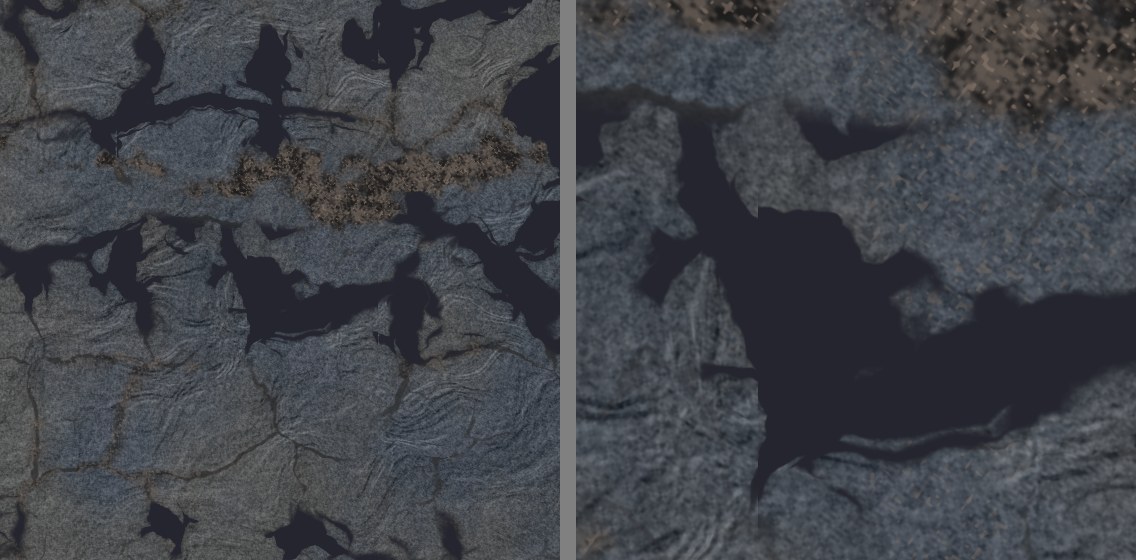
Left: the whole. Right: its middle third, enlarged.
A Shadertoy shader for this texture:

```glsl
const vec3 SLATE_BLUE = vec3(0.275, 0.302, 0.338);
const vec3 SLATE_GREY = vec3(0.322, 0.325, 0.325);
const vec3 POOL = vec3(0.142, 0.144, 0.180);
const vec3 CRACK = vec3(0.165, 0.160, 0.160);
const vec3 RUBBLE_DARK = vec3(0.110, 0.103, 0.100);
const vec3 RUBBLE_LIGHT = vec3(0.375, 0.335, 0.305);
const vec3 PALE_CHIP = vec3(0.540, 0.470, 0.420);
const vec2 SLAB_SCALE = vec2(4.0, 5.2);
const float POOL_WIDTH = 0.15;
const float CRACK_WIDTH = 0.014;
const float RELIEF = 1.15;
const float GRAIN = 0.19;
// Wet seams: height at left, slope, half thickness, strength
const int SEAMS = 4;
const vec4 SEAM[SEAMS] = vec4[](
    vec4(1.02, -0.55, 0.065, 0.75),
    vec4(0.54, -0.08, 0.080, 1.00),
    vec4(0.72, 0.27, 0.075, 0.85),
    vec4(0.03, 0.00, 0.050, 0.70));

float hash(vec2 p) {
    return fract(sin(dot(p, vec2(127.1, 311.7))) * 43758.5453);
}

vec2 hash2(vec2 p) {
    return vec2(hash(p), hash(p + 37.3));
}

float noise(vec2 p) {
    vec2 i = floor(p), f = fract(p);
    f = f * f * (3.0 - 2.0 * f);
    return mix(mix(hash(i), hash(i + vec2(1, 0)), f.x),
               mix(hash(i + vec2(0, 1)), hash(i + vec2(1, 1)), f.x), f.y);
}

float fbm(vec2 p) {
    float sum = 0.0, amp = 0.5;
    for (int i = 0; i < 5; i++) {
        sum += amp * noise(p);
        p = mat2(1.6, 1.2, -1.2, 1.6) * p + 5.7;
        amp *= 0.5;
    }
    return sum;
}

// Distance to the nearest cell border, and a random value for the cell
vec2 slabs(vec2 p) {
    vec2 cell = floor(p), f = fract(p), nearCell = vec2(0), nearest = vec2(0);
    float best = 9.0, border = 9.0;
    for (int k = 0; k < 9; k++) {
        vec2 g = vec2(k % 3 - 1, k / 3 - 1);
        vec2 r = g + 0.1 + 0.8 * hash2(cell + g) - f;
        if (dot(r, r) < best) { best = dot(r, r); nearest = r; nearCell = g; }
    }
    for (int k = 0; k < 25; k++) {
        vec2 g = nearCell + vec2(k % 5 - 2, k / 5 - 2);
        vec2 r = g + 0.1 + 0.8 * hash2(cell + g) - f;
        vec2 d = r - nearest;
        if (dot(d, d) > 1e-4) border = min(border, dot(0.5 * (r + nearest), normalize(d)));
    }
    return vec2(border, hash(cell + nearCell + 9.1));
}

// Layered stone surface with curved ledges and small pits
float stoneHeight(vec2 p) {
    vec2 bend = vec2(noise(p * 11.0), noise(p * 11.0 + 19.0));
    float n = fbm(p * vec2(10.0, 14.0) + 1.6 * bend);
    float ledges = smoothstep(0.35, 0.7, noise(p * 9.0 + 3.0)) * sin(n * 46.0);
    return n + 0.035 * ledges + 0.10 * fbm(p * 75.0);
}

// Wetness along the seams, cut off at upright joints
float wetness(vec2 p) {
    float wet = 0.0;
    for (int i = 0; i < SEAMS; i++) {
        float y = SEAM[i].x + SEAM[i].y * p.x + 0.10 * (noise(p * 3.0 + float(i) * 7.0) - 0.5);
        float t = (p.y - y) / SEAM[i].z;
        wet = max(wet, SEAM[i].w * exp(-t * t));
    }
    wet = max(wet, 0.9 * smoothstep(0.87, 0.97, p.x) * smoothstep(0.36, 0.46, p.y));
    float column = floor(p.x * 4.3 + 0.1), row = p.y * 4.0;
    float joint = mix(hash(vec2(column, floor(row))), hash(vec2(column, floor(row) + 1.0)),
                      smoothstep(0.0, 1.0, fract(row)));
    return wet * mix(0.55, 1.25, joint) * (0.40 + 1.2 * noise(p * 7.5 + 11.0));
}

// Rubble band, narrow at left and broad at right
float rubbleMask(vec2 p, float rough) {
    float middle = 0.70 + 0.04 * cos(p.x * 6.0);
    float width = mix(0.009, 0.052, smoothstep(0.33, 0.55, p.x)) * smoothstep(0.95, 0.90, p.x);
    float d = abs(p.y - middle + 0.10 * (noise(p * 8.0) - 0.5)) - width;
    return smoothstep(0.022, -0.022, d + 0.11 * (rough - 0.48));
}

void mainImage(out vec4 fragColor, in vec2 fragCoord) {
    vec2 p = fragCoord / iResolution.y;
    vec2 fine = mat2(0.8, 0.6, -0.6, 0.8) * p;
    vec2 warp = vec2(fbm(p * 8.0), fbm(p * 8.0 + 31.0)) - 0.48;
    vec2 q = p + 0.13 * warp;
    float rough = fbm(p * 32.0);
    float patches = fbm(p * 5.0 + 17.0);
    vec2 slab = slabs(q * SLAB_SCALE + 2.0);
    float shard = slabs(q * SLAB_SCALE * 2.5 + 8.0).x;
    float rubble = rubbleMask(p, rough);
    float wet = wetness(p) * (1.0 - rubble);

    // Slate: tint, relief and grain
    float blue = smoothstep(0.25, 0.72, fbm(p * 5.0 + 4.0) + 0.10 * (slab.y - 0.5));
    vec3 color = mix(SLATE_GREY, SLATE_BLUE, blue);
    float slope = stoneHeight(p) - stoneHeight(p + vec2(-0.0016, 0.0024));
    float grain = 0.5 * noise(fine * 270.0) + 0.5 * noise(fine * 520.0) - 0.5;
    color += clamp(RELIEF * slope, -0.11, 0.11) + GRAIN * grain;
    color += 0.06 * (patches - 0.48) + 0.02 * (slab.y - 0.5);

    // Thin broken cracks with brown crumbs
    float crackEdge = slab.x + 0.05 * (rough - 0.48);
    float crack = smoothstep(CRACK_WIDTH * 1.8, CRACK_WIDTH * 0.3, crackEdge);
    crack *= smoothstep(0.25, 0.55, noise(p * 14.0 + 5.0));
    float shardCrack = smoothstep(0.035, 0.0, shard + 0.08 * (rough - 0.48));
    shardCrack *= 0.45 * smoothstep(0.45, 0.75, noise(p * 8.0 + 21.0));
    color = mix(color, CRACK, max(0.70 * crack, shardCrack));
    float crumbs = smoothstep(0.12, 0.0, slab.x) * smoothstep(0.50, 0.64, patches + 0.4 * (rough - 0.48));
    float debris = max(rubble, 0.65 * crumbs);

    // Rubble: coarse chips with pale flecks
    float chips = 0.65 * fbm(fine * vec2(48.0, 62.0) + 5.0 * warp) + 0.35 * noise(fine * 290.0);
    vec3 rubbleColor = mix(RUBBLE_DARK, RUBBLE_LIGHT, smoothstep(0.28, 0.70, chips));
    color = mix(color, rubbleColor, 0.92 * debris);
    float fleck = smoothstep(0.70, 0.92, noise(fine * 310.0 + 40.0));
    float fleckArea = max(debris, 0.6 * smoothstep(0.46, 0.68, fbm(p * 9.0 + 50.0)));
    color = mix(color, PALE_CHIP, 0.6 * fleck * fleckArea);

    // Dark pools between slabs and their broken shards
    float edge = slab.x + 0.12 * (rough - 0.48) - POOL_WIDTH * wet;
    float shardEdge = 0.45 * shard + 0.05 * (rough - 0.48) - 0.08 * (wet - 0.35);
    float gap = min(edge, max(shardEdge, edge - 0.12));
    float soft = mix(0.008, 0.035, smoothstep(0.5, 0.8, noise(p * 9.0 + 60.0)));
    float poolArea = smoothstep(0.10, 0.22, wet);
    color *= 1.0 - 0.14 * poolArea * smoothstep(0.06, 0.0, gap);
    color = mix(color, POOL, poolArea * smoothstep(soft, -soft, gap));

    fragColor = vec4(clamp(color, 0.0, 1.0), 1.0);
}
```
